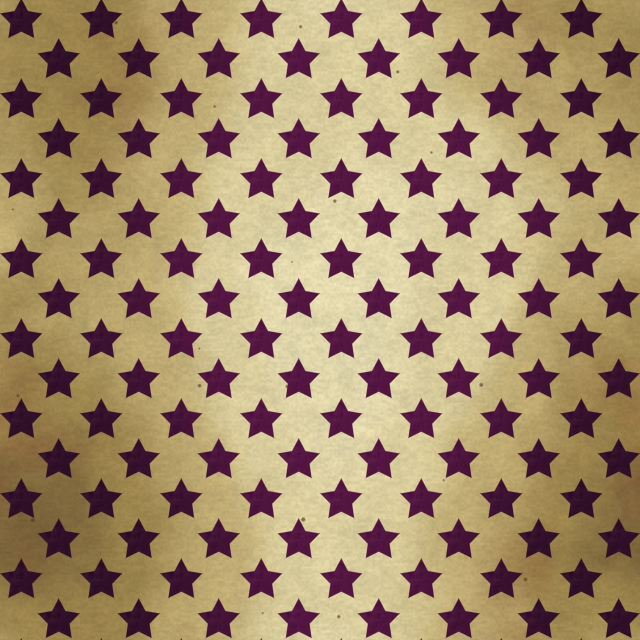
Reproduce this pattern procedurally as a Shadertoy shader.

```glsl
// Staggered plum stars on aged, stained parchment with darkened borders.

const float PI = 3.14159265;
const float REPEATS = 8.0;        // lattice cells across and down
const float STAR_RADIUS = 0.274;  // in lattice cells
const float INNER_RATIO = 0.52;   // notch radius over tip radius

float hash(vec2 p) {
    vec3 q = fract(p.xyx * vec3(0.1031, 0.1030, 0.0973));
    q += dot(q, q.yzx + 33.33);
    return fract((q.x + q.y) * q.z);
}

// Value noise that wraps after "period" cells.
float noise(vec2 p, vec2 period) {
    vec2 i = floor(p), f = fract(p);
    f = f * f * (3.0 - 2.0 * f);
    vec2 a = mod(i, period), b = mod(i + 1.0, period);
    return mix(mix(hash(a), hash(vec2(b.x, a.y)), f.x),
               mix(hash(vec2(a.x, b.y)), hash(b), f.x), f.y);
}

// Layered noise over the unit square; wraps at its edges.
float clouds(vec2 uv, float cells, float seed) {
    float sum = 0.0, weight = 0.5;
    for (int i = 0; i < 5; i++) {
        sum += weight * noise(uv * cells + floor(seed * cells), vec2(cells));
        cells *= 2.0;
        weight *= 0.5;
    }
    return sum / 0.96875;
}

// Distance to a five-pointed star, folded into half of one arm.
float starDistance(vec2 p, float radius, float ratio) {
    float sector = PI / 5.0;
    float a = abs(mod(atan(p.x, p.y) + sector, 2.0 * sector) - sector);
    vec2 q = length(p) * vec2(sin(a), cos(a));
    vec2 tip = vec2(0.0, radius);
    vec2 edge = radius * ratio * vec2(sin(sector), cos(sector)) - tip;
    return dot(q - tip, normalize(vec2(-edge.y, edge.x)));
}

// Offset from the nearest lattice point with the given anchor.
vec2 latticeOffset(vec2 p, vec2 anchor) {
    return fract(p - anchor + 0.5) - 0.5;
}

// Wrapping vignette: 0 at the bright centre, 1 far from it.
float borderShade(vec2 uv, vec2 centre) {
    vec2 w = sin(PI * (uv - centre));
    return dot(w * w, vec2(0.66, 0.34));
}

vec3 paperColour(float age) {
    vec3 c = mix(vec3(0.89, 0.85, 0.68), vec3(0.85, 0.80, 0.61), smoothstep(0.0, 0.22, age));
    c = mix(c, vec3(0.75, 0.67, 0.45), smoothstep(0.26, 0.55, age));
    c = mix(c, vec3(0.61, 0.52, 0.30), smoothstep(0.55, 0.84, age));
    return mix(c, vec3(0.45, 0.36, 0.21), smoothstep(0.84, 1.15, age));
}

// Fine paper tooth with short horizontal fibres, about -0.5 to 0.5.
float paperGrain(vec2 uv) {
    float tooth = noise(uv * 300.0, vec2(300.0));
    float fibre = noise(uv * vec2(90.0, 220.0), vec2(90.0, 220.0));
    return 0.55 * tooth + 0.45 * fibre - 0.5;
}

// Sparse dark dots, at most one per cell.
float specks(vec2 uv, float cells, float pixel) {
    vec2 p = uv * cells, id = floor(p);
    vec2 spot = 0.25 + 0.5 * vec2(hash(id + 17.0), hash(id + 43.0));
    float radius = mix(0.015, 0.045, hash(id + 71.0));
    float d = length(p - id - spot) - radius;
    float aa = pixel * cells;
    return step(0.9, hash(id + 5.0)) * (1.0 - smoothstep(-aa, aa, d));
}

// Plum ink: mottled the same way in each star, lighter at the upper left.
vec3 starColour(vec2 p, float age, float grain) {
    float mottle = noise(p * 16.0 + 32.0, vec2(64.0)) * 0.6
                 + noise(p * 38.0 + 32.0, vec2(64.0)) * 0.4;
    float sheen = smoothstep(0.24, 0.0, length(p - vec2(-0.07, 0.06)));
    vec3 ink = mix(vec3(0.32, 0.08, 0.25), vec3(0.18, 0.055, 0.15), smoothstep(0.2, 0.9, age));
    ink += vec3(0.10, 0.06, 0.09) * (mottle - 0.4) * (0.35 + sheen);
    return ink * (1.0 + 0.12 * grain);
}

void mainImage(out vec4 fragColor, in vec2 fragCoord) {
    vec2 uv = fragCoord / iResolution.xy;
    float pixel = 1.0 / min(iResolution.x, iResolution.y);

    // Aged paper
    float grain = paperGrain(uv);
    float shade = borderShade(uv, vec2(0.54, 0.56));
    float age = shade + 0.55 * (clouds(uv, 4.0, 0.0) - 0.5);
    vec3 colour = paperColour(age);
    float stain = smoothstep(0.52, 0.72, clouds(uv, 5.0, 3.4)) * smoothstep(0.45, 0.95, shade);
    colour = mix(colour, vec3(0.54, 0.36, 0.22), 0.5 * stain);
    colour *= 1.0 + 0.13 * grain + 0.09 * (clouds(uv, 24.0, 1.5) - 0.5);
    colour = mix(colour, vec3(0.32, 0.22, 0.13), 0.65 * specks(uv, 14.0, pixel));

    // Two interleaved star lattices
    vec2 g = uv * REPEATS;
    vec2 a = latticeOffset(g, vec2(0.266, 0.747));
    vec2 b = latticeOffset(g, vec2(0.734, 0.247));
    vec2 p = dot(a, a) < dot(b, b) ? a : b;
    float d = starDistance(p, STAR_RADIUS, INNER_RATIO);
    float aa = 0.75 * pixel * REPEATS;
    float mask = 1.0 - smoothstep(-aa, aa, d);
    colour = mix(colour, starColour(p, mix(shade, age, 0.5), grain), mask);

    fragColor = vec4(clamp(colour, 0.0, 1.0), 1.0);
}
```
